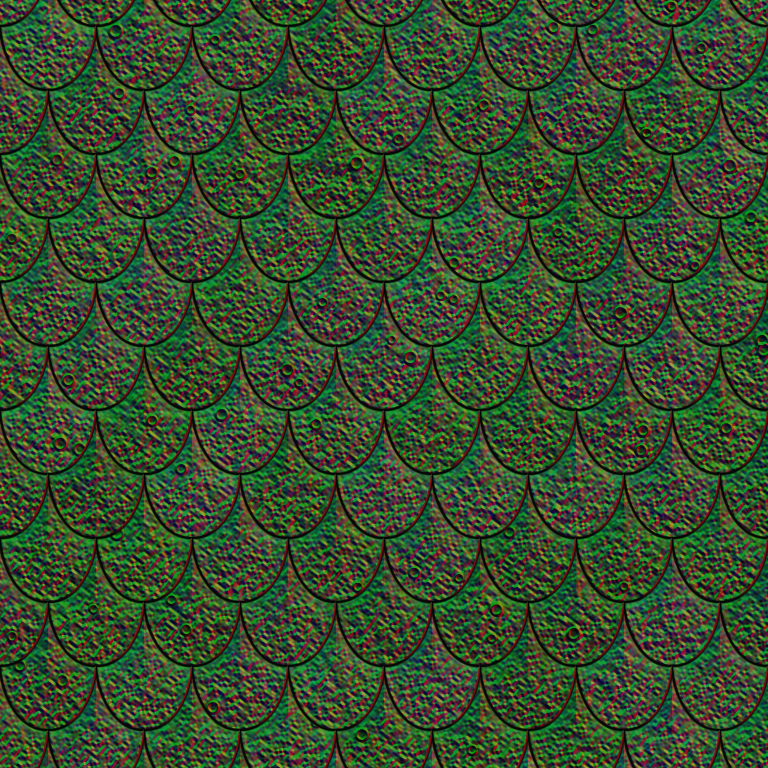
This texture map is drawn by a Shadertoy shader. Its source:

```glsl
vec2 hash22(vec2 p) {
    vec3 q = fract(p.xyx * vec3(.1031, .1030, .0973));
    q += dot(q, q.yzx + 33.33);
    return fract((q.xx + q.yz) * q.zy);
}

float noise(vec2 p) {
    vec2 i = floor(p), f = fract(p);
    f *= f * (3. - 2. * f);
    return mix(mix(hash22(i).x, hash22(i + vec2(1, 0)).x, f.x),
               mix(hash22(i + vec2(0, 1)).x, hash22(i + 1.).x, f.x), f.y);
}

// Fine leather grain, turned off the axes, with soft horizontal creases
float grainHeight(vec2 p) {
    vec2 q = mat2(.8, .6, -.6, .8) * p;
    return noise(q * 265.) + .7 * noise(q.yx * 125. + 31.)
         + .6 * noise(p * vec2(28, 65) + 5.) * smoothstep(.5, .8, noise(p * 14.));
}

vec2 grainSlope(vec2 p) {
    vec2 e = vec2(.0015, 0);
    return vec2(grainHeight(p + e) - grainHeight(p - e),
                grainHeight(p + e.yx) - grainHeight(p - e.yx));
}

// Outward normal in xy, signed distance to the rounded lower edge in z
vec3 scaleEdge(float column, float height) {
    float x = 2. * fract(column) - 1., side = abs(x);
    float t = max(1. - height, 0.);
    vec2 g = vec2(35.2 * sign(x) * pow(side, 1.2), -20.4 * pow(t, .7));
    return vec3(g, pow(side, 2.2) + pow(t, 1.7) - 1.) / max(length(g), 1.);
}

// Scattered round craters: slope in xy, coverage in z
vec3 pits(vec2 p, vec2 id) {
    vec3 result = vec3(0);
    for (int i = 0; i < 4; i++) {
        vec2 seed = id + float(i) * vec2(17, 41);
        vec2 pick = hash22(seed + 3.);
        vec2 d = p - (hash22(seed + 9.) - vec2(.5, -.25)) * vec2(.085, .075);
        float radius = mix(.0055, .0095, pick.y), r = length(d);
        float present = step(pick.x, .16);
        float outer = exp(-pow((r - radius) / .0016, 2.));
        float inner = exp(-pow((r - .62 * radius) / .0018, 2.));
        result.xy += present * d / max(r, .0005) * (outer - .9 * inner);
        result.z = max(result.z, present * smoothstep(radius + .003, radius, r));
    }
    return result;
}

void mainImage(out vec4 fragColor, in vec2 fragCoord) {
    vec2 uv = fragCoord / iResolution.xy;
    float px = 1. / iResolution.y;

    // Staggered layout: 8 scales across, 12 rows down
    float y = uv.y * 12. - .594;
    float row = floor(y), height = y - row;
    float column = uv.x * 8. + .5 * mod(row, 2.);
    float shifted = uv.x * 8. + .5 * mod(row + 1., 2.);
    vec3 own = scaleEdge(column, height);
    vec3 above = scaleEdge(shifted, height - 1.);

    // The visible scale and the edge that overlaps it
    bool inside = own.z < 0.;
    vec3 cover = inside ? above : own;
    float scaleColumn = inside ? column : shifted;
    float scaleHeight = inside ? height : height + 1.;
    vec2 id = vec2(mod(floor(scaleColumn), 8.), inside ? row : row - 1.) + 7.;
    vec2 local = vec2((fract(scaleColumn) - .5) / 8., scaleHeight / 12.);
    vec2 variation = hash22(id) - .5;

    // Surface relief
    float shade = exp(-max(cover.z, 0.) / .015);
    float wedge = exp(-max(cover.z, 0.) / .035);
    float rim = inside ? exp(-pow((own.z + .005) / .0018, 2.)) : 0.;
    vec3 pit = pits(local, id);
    vec2 slope = grainSlope(uv + variation * .2);
    slope *= mix(.84, .16, shade) * (1. - .65 * pit.z) * (1. - .5 * rim);
    slope += pit.xy * .55 - .1 * pit.z;
    slope += shade * (vec2(-.07, .03) - cover.xy * vec2(.3, .22));
    slope -= own.xy * rim * .16;
    slope += variation * vec2(.07, .05);

    // Directional color: red follows x, green follows y
    vec3 tone = vec3(.46, .5, .41);
    tone.xy += slope;
    tone.z += .06 * wedge + .08 * variation.x - .1 * pit.z
            + (noise(uv * 240. + 70.) - .5) * mix(.15, .45, wedge * (1. - shade));
    vec3 color = pow(clamp(tone, .18, .78), vec3(2));

    // Dark outline with a red right flank
    vec3 line = abs(own.z) < abs(above.z) ? own : above;
    float outline = smoothstep(.0018 + px, .0018 - px, abs(line.z));
    float flank = smoothstep(.4, .85, line.x) * smoothstep(px, -px, line.z - .0004);
    color = mix(color, mix(vec3(.02, .03, .02), vec3(.5, .05, .07), flank), outline);

    fragColor = vec4(color, 1);
}
```
